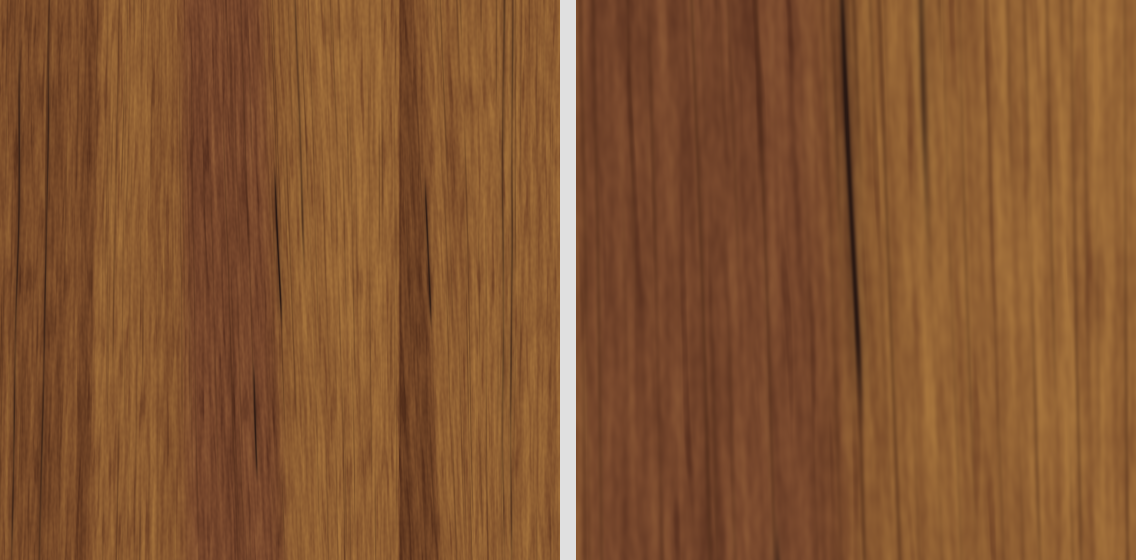
Left, the full canvas; right, a detail of the centre.
A Shadertoy shader for this texture:

```glsl
// Vertical wood boards with soft golden and brown bands, fine pores and dark veins.
// Grain coordinates lean gently across the canvas; stretched gradient noise shades
// them, and looped distance functions add scattered and principal veins.

const vec3 DARK_WOOD  = vec3(0.335, 0.185, 0.105);
const vec3 MID_WOOD   = vec3(0.485, 0.300, 0.165);
const vec3 LIGHT_WOOD = vec3(0.625, 0.430, 0.225);
const vec3 RED_TINT   = vec3(0.990, 0.960, 1.080);
const vec3 VEIN_COLOR = vec3(0.165, 0.095, 0.070);

const float SEAM_X        = 0.713;
const float BAND_AMOUNT   = 0.20;
const float STREAK_AMOUNT = 0.28;
const float GRAIN_AMOUNT  = 0.30;
const float SPECK_AMOUNT  = 0.12;
const float PORE_AMOUNT   = 0.22;
const float FINE_VEINS    = 0.42;

// Principal veins: grain position, centre height, half length, strength
const int VEIN_COUNT = 8;
const vec4 VEINS[VEIN_COUNT] = vec4[VEIN_COUNT](
    vec4(0.030, 0.45, 0.55, 0.65), vec4(0.081, 0.50, 0.65, 0.60),
    vec4(0.498, 0.56, 0.16, 0.95), vec4(0.448, 0.25, 0.12, 0.80),
    vec4(0.766, 0.55, 0.15, 0.90), vec4(0.543, 0.78, 0.30, 0.50),
    vec4(0.899, 0.60, 0.70, 0.45), vec4(0.914, 0.55, 0.70, 0.50));

float hash(ivec2 cell) {
    uvec2 q = uvec2(cell) * uvec2(1597334673u, 3812015801u);
    uint h = (q.x ^ q.y) * 1597334673u;
    h = (h ^ (h >> 16)) * 2246822519u;
    h ^= h >> 13;
    return float(h >> 8) / 16777216.0;
}

float corner(ivec2 cell, vec2 offset) {
    float angle = 6.28318 * hash(cell);
    return dot(vec2(cos(angle), sin(angle)), offset);
}

// Gradient noise, roughly -0.7 to 0.7
float noise(vec2 p) {
    ivec2 i = ivec2(floor(p));
    vec2 f = fract(p);
    vec2 u = f * f * f * (f * (f * 6.0 - 15.0) + 10.0);
    float low  = mix(corner(i, f), corner(i + ivec2(1, 0), f - vec2(1, 0)), u.x);
    float high = mix(corner(i + ivec2(0, 1), f - vec2(0, 1)),
                     corner(i + ivec2(1, 1), f - vec2(1, 1)), u.x);
    return mix(low, high, u.y);
}

float ridge(float d, float width) {
    return exp(-d * d / (width * width));
}

// Position across the grain, following the lean of each board
float grainPosition(vec2 p) {
    float left  = mix(-0.018, 0.035, smoothstep(0.20, 0.45, p.x));
    left *= 1.0 - smoothstep(0.56, 0.70, p.x);
    float right = 0.040 * (1.0 - smoothstep(0.78, 0.92, p.x));
    float lean  = p.x < SEAM_X ? left : right;
    return p.x + lean * (p.y - 0.5) + 0.003 * noise(vec2(p.x * 5.0, p.y * 2.5));
}

// Broad lightness of the boards, 0 dark to 1 light
float boardTone(float s, float x) {
    float tone = 0.51;
    tone += 0.24 * smoothstep(0.162, 0.182, s);
    tone -= 0.29 * smoothstep(0.310, 0.345, s);
    tone += 0.36 * smoothstep(0.465, 0.515, s);
    tone -= 0.54 * smoothstep(SEAM_X - 0.002, SEAM_X + 0.002, x);
    tone += 0.50 * smoothstep(0.740, 0.790, s) * step(SEAM_X, x);
    tone -= 0.28 * ridge(s - 0.153, 0.009);
    tone -= 0.20 * ridge(x - SEAM_X - 0.002, 0.003);
    return tone;
}

// Thin broken lines, one per cell across the grain
float scatteredVeins(float s, float y) {
    float veins = 0.0;
    for (int layer = 0; layer < 3; layer++) {
        float density = 34.0 + 23.0 * float(layer);
        float across = s * density;
        int cell = int(floor(across));
        float seed = hash(ivec2(cell, 71 + layer));
        float center = 0.25 + 0.5 * seed + 0.12 * noise(vec2(y * 2.0, float(cell) + 0.5));
        float broken = smoothstep(-0.12, 0.30, noise(vec2(y * 3.5 + 40.0 * seed, float(cell) * 3.0 + 0.4)));
        float strength = hash(ivec2(cell, 191 + layer));
        veins = max(veins, strength * broken * ridge((fract(across) - center) / density, 0.0015));
    }
    return veins;
}

float principalVeins(float s, float y) {
    float veins = 0.0;
    for (int i = 0; i < VEIN_COUNT; i++) {
        vec4 v = VEINS[i];
        float wander = 0.004 * noise(vec2(y * 3.0, float(i) * 5.0 + 0.5));
        float taper = 1.0 - smoothstep(0.55, 1.0, abs(y - v.y) / v.z);
        float wear = 0.75 + 0.6 * noise(vec2(y * 7.0, float(i) * 3.0 + 0.3));
        float d = s - v.x - wander;
        float line = ridge(d, 0.0017) + 0.25 * ridge(d, 0.006);
        veins = max(veins, v.w * taper * wear * line);
    }
    return clamp(veins, 0.0, 1.0);
}

void mainImage(out vec4 fragColor, in vec2 fragCoord) {
    vec2 p = fragCoord / iResolution.xy;
    float s = grainPosition(p);

    // Board bands, long streaks and short fibres
    float tone = boardTone(s, p.x);
    tone += BAND_AMOUNT * noise(vec2(s * 28.0, p.y * 0.8));
    tone += STREAK_AMOUNT * noise(vec2(s * 95.0, p.y * 2.2 + 9.0));
    tone += GRAIN_AMOUNT * noise(vec2(s * 190.0, p.y * 13.0));
    tone += SPECK_AMOUNT * noise(vec2(s * 260.0, p.y * 85.0));
    tone -= PORE_AMOUNT * smoothstep(0.16, 0.48, noise(vec2(s * 145.0 + 31.0, p.y * 9.0)));
    tone = clamp(tone, 0.0, 1.1);

    vec3 color = mix(DARK_WOOD, MID_WOOD, min(tone * 2.0, 1.0));
    color = mix(color, LIGHT_WOOD, max(tone * 2.0 - 1.0, 0.0));
    float redBoard = smoothstep(0.31, 0.35, s) * (1.0 - smoothstep(0.46, 0.51, s));
    color *= mix(vec3(1.0), RED_TINT, redBoard);

    // Dark veins
    color = mix(color, DARK_WOOD * 0.85, FINE_VEINS * scatteredVeins(s, p.y));
    color = mix(color, VEIN_COLOR, principalVeins(s, p.y));
    fragColor = vec4(color, 1.0);
}
```
